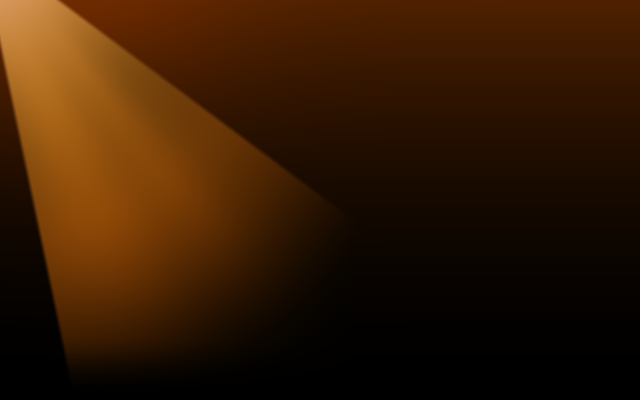
A Shadertoy shader for this background:

```glsl
const vec2 APEX = vec2(-0.053, 1.148);       // virtual lamp position, in canvas heights
const float LEFT_ANGLE = 0.206;              // beam limits, measured from straight down
const float RIGHT_ANGLE = 0.930;
const float EDGE_SOFTNESS = 0.007;
const vec2 FADE_RANGE = vec2(0.72, 1.30);    // distances where the beam dies out
const vec3 LAMP_COLOR = vec3(0.94, 0.72, 0.70);
const vec3 ABSORPTION = vec3(0.72, 1.25, 4.2);
const vec3 HAZE_COLOR = vec3(0.055, 0.030, 0.0);
const vec3 WALL_COLOR = vec3(0.310, 0.128, 0.002);
const float WALL_FALLOFF = 1.9;
const vec3 GLOW_COLOR = vec3(0.12, 0.040, 0.0);
const vec2 GLOW_CENTER = vec2(0.20, 1.0);
const float GLOW_RADIUS = 0.38;

float bump(float x, float center, float width) {
    float d = (x - center) / width;
    return exp(-d * d);
}

// Wall lit from above, with a warm halo beside the lamp
vec3 wallLight(vec2 p) {
    vec3 wall = WALL_COLOR * pow(clamp(p.y, 0.0, 1.0), WALL_FALLOFF);
    return wall + GLOW_COLOR * bump(length(p - GLOW_CENTER), 0.0, GLOW_RADIUS);
}

// Bright ridges across the beam, stronger away from the lamp
float beamRidges(float across, float dist) {
    float ridges = 0.73 + 0.27 * bump(across, 0.28, 0.30)
                 + 0.12 * bump(across, 0.66, 0.13);
    return mix(1.0, ridges, smoothstep(0.18, 0.58, dist));
}

vec3 beamLight(float across, float dist) {
    vec3 light = LAMP_COLOR * exp(-ABSORPTION * dist);
    light *= 1.0 - smoothstep(FADE_RANGE.x, FADE_RANGE.y, dist);
    vec3 haze = HAZE_COLOR * smoothstep(0.6, 1.0, dist)
              * (1.0 - smoothstep(0.95, 1.5, dist));
    return light * beamRidges(across, dist) + haze;
}

void mainImage(out vec4 fragColor, in vec2 fragCoord) {
    vec2 p = fragCoord / iResolution.y;
    vec2 ray = p - APEX;
    float dist = length(ray);
    float angle = atan(ray.x, -ray.y);
    float across = (angle - LEFT_ANGLE) / (RIGHT_ANGLE - LEFT_ANGLE);

    // Signed distance to the nearer side of the cone
    float inside = dist * min(sin(angle - LEFT_ANGLE), sin(RIGHT_ANGLE - angle));
    float mask = smoothstep(-EDGE_SOFTNESS, EDGE_SOFTNESS, inside);

    // Combine the cone with the wall and sink the floor into black
    vec3 wall = wallLight(p);
    vec3 beam = beamLight(across, dist) * smoothstep(0.0, 0.16, p.y);
    vec3 color = mix(wall, max(wall, beam), mask);
    color *= smoothstep(0.005, 0.02, p.y);
    fragColor = vec4(color, 1.0);
}
```
